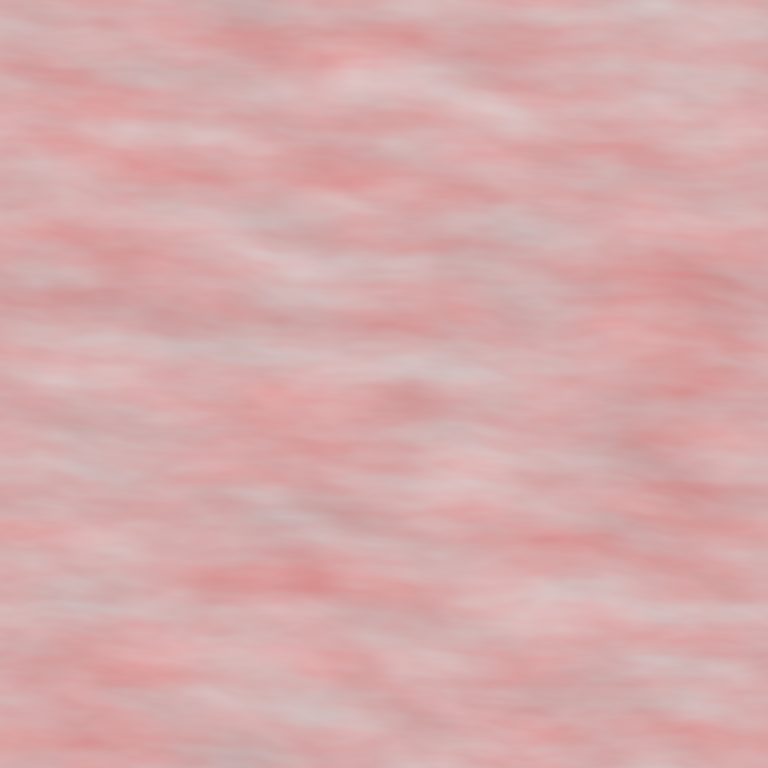
Give the GLSL for this texture, as a WebGL 2 fragment shader.

```glsl
#version 300 es
precision highp float;

uniform vec2 u_resolution;
out vec4 fragColor;

#define BASE_COLOR vec3(0.84, 0.669, 0.669)
#define TINT_SHIFT vec3(-0.022, 0.128, 0.128)
#define SHADE_AMOUNT 0.075
#define STREAK_CELLS vec2(4.0, 17.0)
#define CLOUD_CELLS vec2(4.0, 9.0)
#define SLANT 1.0
#define WARP_CELLS vec2(4.0, 5.0)
#define WARP_AMOUNT 0.016
#define OCTAVES 4
#define GAIN 0.54

const float TAU = 6.2831853;

float hash(vec2 p) {
    return fract(sin(dot(p, vec2(127.1, 311.7))) * 43758.5453);
}

// Unit gradient of a lattice point; each lap in x also steps down by the slant
vec2 gradient(vec2 cell, vec2 period, float slant, float seed) {
    float lap = floor((cell.x + 0.5) / period.x);
    cell -= lap * vec2(period.x, slant);
    cell.y -= period.y * floor((cell.y + 0.5) / period.y);
    float angle = TAU * hash(cell + seed);
    return vec2(cos(angle), sin(angle));
}

// Gradient noise over the unit tile, slanted by a whole number of cells
float tileNoise(vec2 uv, vec2 period, float slant, float seed) {
    vec2 p = uv * period + vec2(0.0, slant * uv.x);
    vec2 cell = floor(p);
    vec2 f = p - cell;
    vec2 blend = f * f * f * (f * (f * 6.0 - 15.0) + 10.0);
    vec2 right = vec2(1.0, 0.0);
    vec2 up = vec2(0.0, 1.0);
    float a = dot(gradient(cell, period, slant, seed), f);
    float b = dot(gradient(cell + right, period, slant, seed), f - right);
    float c = dot(gradient(cell + up, period, slant, seed), f - up);
    float d = dot(gradient(cell + 1.0, period, slant, seed), f - 1.0);
    return mix(mix(a, b, blend.x), mix(c, d, blend.x), blend.y);
}

// Octaves of slanted noise, scaled to an even contrast
float streaks(vec2 uv, vec2 cells, float seed) {
    float sum = 0.0;
    float power = 0.0;
    float amplitude = 1.0;
    float slant = SLANT;
    for (int i = 0; i < OCTAVES; i++) {
        sum += amplitude * tileNoise(uv, cells, slant, seed);
        power += amplitude * amplitude;
        amplitude *= GAIN;
        cells *= 2.0;
        slant *= 2.0;
        seed += 17.3;
    }
    return sum / sqrt(power);
}

void main() {
    vec2 uv = gl_FragCoord.xy / u_resolution;

    // Gentle bending of the streaks
    uv.y += WARP_AMOUNT * tileNoise(uv, WARP_CELLS, 0.0, 5.7);

    // Pink to grey tint, with separate soft light and dark patches
    float tint = streaks(uv, STREAK_CELLS, 11.9);
    float shade = streaks(uv, CLOUD_CELLS, 83.1);
    vec3 color = BASE_COLOR + TINT_SHIFT * tint + SHADE_AMOUNT * shade;

    fragColor = vec4(clamp(color, 0.0, 1.0), 1.0);
}
```
